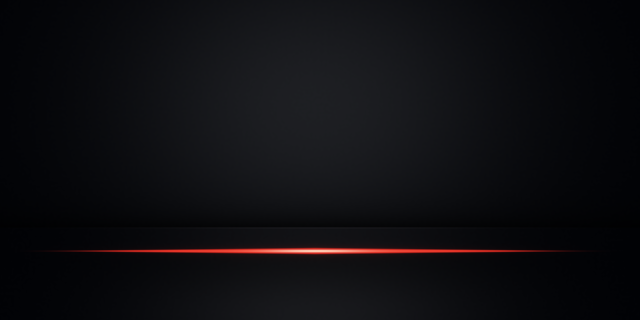
Write a WebGL 2 fragment shader that draws this background.

```glsl
#version 300 es
precision highp float;
// Dark studio wall with a soft central light, a shadowed ledge and a tapered red light beam.

uniform vec2 u_resolution;
out vec4 fragColor;

// Positions are fractions of the canvas, origin at the lower left.
const vec3 EDGE_COLOR = vec3(0.002, 0.006, 0.018);
const vec3 WALL_COLOR = vec3(0.116, 0.121, 0.136);
const vec3 FLOOR_COLOR = vec3(0.096, 0.099, 0.112);
const vec3 LEDGE_COLOR = vec3(0.068, 0.070, 0.082);
const vec3 RIM_COLOR = vec3(0.055, 0.052, 0.058);
const vec3 BEAM_RED = vec3(0.86, 0.13, 0.10);
const vec3 BEAM_HOT = vec3(1.0, 0.86, 0.76);
const vec3 HALO_COLOR = vec3(0.30, 0.025, 0.02);

const vec2 WALL_LIGHT = vec2(0.49, 0.67);
const vec2 WALL_SPREAD = vec2(0.31, 0.50);
const float FLOOR_SPREAD = 0.27;
const float LEDGE_Y = 0.288;
const float SHADOW_HEIGHT = 0.045;
const float BEAM_X = 0.492;
const float BEAM_Y = 0.2155;
const float BEAM_REACH = 0.48;
const float BEAM_THICKNESS = 0.0095;
const float GRAIN = 0.003;

float bell(float d, float spread) {
    float t = d / spread;
    return exp(-t * t);
}

vec2 hashGradient(vec2 cell) {
    float angle = 6.2832 * fract(sin(dot(cell, vec2(127.1, 311.7))) * 43758.55);
    return vec2(cos(angle), sin(angle));
}

float gradientNoise(vec2 p) {
    vec2 i = floor(p);
    vec2 f = p - i;
    vec2 w = f * f * f * (f * (f * 6.0 - 15.0) + 10.0);
    float a = dot(hashGradient(i), f);
    float b = dot(hashGradient(i + vec2(1, 0)), f - vec2(1, 0));
    float c = dot(hashGradient(i + vec2(0, 1)), f - vec2(0, 1));
    float d = dot(hashGradient(i + vec2(1, 1)), f - vec2(1, 1));
    return mix(mix(a, b, w.x), mix(c, d, w.x), w.y);
}

// Wall with an oval pool of light, darkened just above the ledge.
vec3 wall(vec2 uv) {
    vec2 d = (uv - WALL_LIGHT) / WALL_SPREAD;
    vec3 color = mix(EDGE_COLOR, WALL_COLOR, exp(-dot(d, d)));
    float shadow = exp(-max(uv.y - LEDGE_Y, 0.0) / SHADOW_HEIGHT);
    return color * (1.0 - 0.72 * shadow);
}

// Ledge face above the beam and lit floor below it.
vec3 base(vec2 uv, float pixel) {
    float across = bell(uv.x - BEAM_X, FLOOR_SPREAD);
    float depth = smoothstep(BEAM_Y, 0.02, uv.y);
    vec3 ground = FLOOR_COLOR * mix(0.58, 1.0, depth);
    float above = smoothstep(-pixel, pixel, uv.y - BEAM_Y);
    return mix(EDGE_COLOR, mix(ground, LEDGE_COLOR, above), across);
}

// Lens-shaped streak that narrows and dims toward both ends.
vec3 addBeam(vec3 color, vec2 uv, float pixel) {
    float dx = uv.x - BEAM_X;
    float dy = abs(uv.y - BEAM_Y);
    float along = clamp(1.0 - abs(dx) / BEAM_REACH, 0.0, 1.0);
    float halfWidth = BEAM_THICKNESS * pow(along, 1.35);
    float soft = max(pixel, 0.0025);
    float body = 1.0 - smoothstep(halfWidth - soft, halfWidth + soft, dy);
    float strength = body * smoothstep(0.0, 0.42, along);
    float hot = bell(dx, 0.075) * bell(dy, 0.0045);
    float warm = bell(dx, 0.24) * bell(dy, 0.004);
    vec3 light = BEAM_RED + vec3(0.12, 0.20, 0.15) * warm;
    light = mix(light, BEAM_HOT, hot);
    color += HALO_COLOR * along * along * exp(-dy / 0.009);
    return mix(color, light, strength);
}

void main() {
    vec2 uv = gl_FragCoord.xy / u_resolution;
    float pixel = 1.0 / u_resolution.y;

    float onWall = smoothstep(-pixel, pixel, uv.y - LEDGE_Y);
    vec3 color = mix(base(uv, pixel), wall(uv), onWall);

    // Thin highlight along the lip of the ledge.
    float rim = bell(uv.y - LEDGE_Y, max(0.0022, pixel * 0.7));
    color += RIM_COLOR * rim * bell(uv.x - BEAM_X, 0.27);

    color = addBeam(color, uv, pixel);
    vec2 grainPoint = uv * vec2(2.0, 1.0) * 90.0;
    color += GRAIN * gradientNoise(grainPoint);
    fragColor = vec4(clamp(color, 0.0, 1.0), 1.0);
}
```
